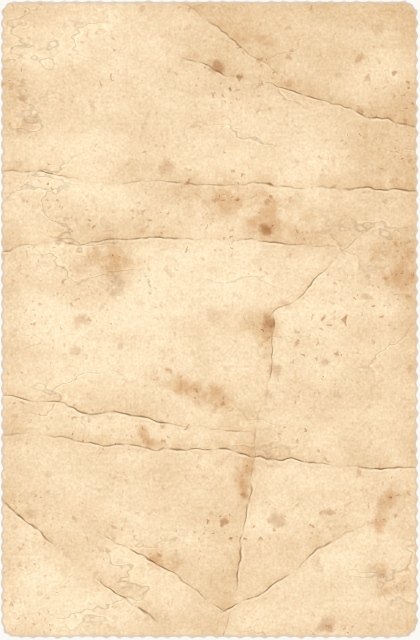
Write a Shadertoy shader that draws this texture.

```glsl
vec2 hash2(vec2 p) {
    vec3 q = fract(vec3(p.xyx) * vec3(0.1031, 0.1030, 0.0973));
    q += dot(q, q.yzx + 33.33);
    return fract((q.xx + q.yz) * q.zy);
}

float gradientNoise(vec2 p) {
    vec2 i = floor(p), f = p - i;
    vec2 u = f * f * f * (f * (f * 6.0 - 15.0) + 10.0);
    vec2 e = vec2(0.0, 1.0);
    float a = dot(hash2(i) * 2.0 - 1.0, f);
    float b = dot(hash2(i + e.yx) * 2.0 - 1.0, f - e.yx);
    float c = dot(hash2(i + e.xy) * 2.0 - 1.0, f - e.xy);
    float d = dot(hash2(i + e.yy) * 2.0 - 1.0, f - e.yy);
    return mix(mix(a, b, u.x), mix(c, d, u.x), u.y);
}

float fbm(vec2 p) {
    float sum = 0.0, amp = 1.0;
    for (int i = 0; i < 5; i++) {
        sum += amp * gradientNoise(p);
        p = mat2(1.6, 1.2, -1.2, 1.6) * p + 17.3;
        amp *= 0.55;
    }
    return sum;
}

// Fold lines as start and end points
const vec4 folds[12] = vec4[12](
    vec4(0.28, 1.00, 0.44, 0.88), vec4(0.27, 0.91, 0.70, 0.79),
    vec4(-0.03, 0.73, 0.68, 0.70), vec4(-0.03, 0.615, 0.19, 0.63),
    vec4(0.15, 0.632, 0.54, 0.612), vec4(0.59, 0.65, 0.42, 0.50),
    vec4(0.435, 0.53, 0.345, -0.03), vec4(-0.03, 0.325, 0.68, 0.265),
    vec4(-0.02, 0.24, 0.25, 0.02), vec4(0.15, 0.18, 0.36, 0.04),
    vec4(0.58, 0.18, 0.34, 0.04), vec4(-0.03, 0.385, 0.40, 0.32));

// Broad stains as centre and radii
const vec4 stains[11] = vec4[11](
    vec4(0.39, 0.675, 0.13, 0.038), vec4(0.41, 0.490, 0.03, 0.027),
    vec4(0.38, 0.255, 0.012, 0.035), vec4(0.26, 0.125, 0.028, 0.018),
    vec4(0.31, 0.390, 0.085, 0.020), vec4(0.17, 0.590, 0.05, 0.040),
    vec4(0.60, 0.200, 0.011, 0.055), vec4(0.605, 0.095, 0.025, 0.018),
    vec4(0.63, 0.585, 0.045, 0.050), vec4(0.23, 0.320, 0.025, 0.010),
    vec4(0.42, 0.940, 0.018, 0.010));

// Shading of all folds: x is the dark line, y the lit rim, z the soft shade
vec3 foldShading(vec2 p, float pixel) {
    vec3 shade = vec3(0.0);
    float wobble = 0.016 * gradientNoise(p * 9.0) + 0.009 * gradientNoise(p * 27.0)
                 + 0.003 * gradientNoise(p * 80.0);
    for (int i = 0; i < 12; i++) {
        vec2 a = folds[i].xy, along = folds[i].zw - a;
        float t = dot(p - a, along) / dot(along, along);
        vec2 across = normalize(vec2(-along.y, along.x));
        across *= across.y < 0.0 ? -1.0 : 1.0;
        float d = dot(p - a, across) + wobble;
        float ends = smoothstep(0.0, 0.08, t) * smoothstep(1.0, 0.92, t);
        float seed = float(i) * 7.1;
        float wear = smoothstep(-0.4, 0.4, gradientNoise(p * 13.0 + seed))
                   * smoothstep(-0.5, 0.3, gradientNoise(p * 60.0 + seed));
        float width = 0.0007 + pixel;
        shade.x += ends * wear * smoothstep(width, 0.0, abs(d));
        shade.y += ends * wear * smoothstep(width * 1.5, 0.0, abs(d + 0.003));
        shade.z += ends * exp(-abs(d) * (d > 0.0 ? 32.0 : 200.0)) * (0.3 + 0.7 * wear);
    }
    return min(shade, 1.0);
}

float broadStains(vec2 p) {
    float sum = 0.0;
    vec2 warped = p + 0.022 * vec2(fbm(p * 18.0), fbm(p * 18.0 + 40.0));
    for (int i = 0; i < 11; i++) {
        vec2 q = mat2(0.95, 0.31, -0.31, 0.95) * (warped - stains[i].xy);
        sum += smoothstep(1.4, 0.3, length(q / stains[i].zw));
    }
    return min(sum, 1.0) * smoothstep(-0.7, 0.6, fbm(p * 30.0));
}

// Rust spots in cells of four sizes
float rustSpots(vec2 p, float pixel) {
    float sum = 0.0, cells = 13.0;
    vec2 warped = p + 0.010 * vec2(fbm(p * 45.0), fbm(p * 45.0 + 9.0));
    for (int i = 0; i < 4; i++) {
        vec2 q = warped * cells + float(i) * 5.7;
        vec2 rnd = hash2(floor(q) + 3.0), centre = 0.3 + 0.4 * hash2(floor(q) + 71.0);
        float radius = mix(0.07, 0.2, rnd.y);
        float spot = smoothstep(radius + pixel * cells, radius * 0.4, length(fract(q) - centre));
        sum += spot * step(rnd.x, 0.22) * mix(0.2, 1.0, fract(rnd.y * 7.0));
        cells *= 2.0;
    }
    return min(sum, 1.0);
}

void mainImage(out vec4 fragColor, in vec2 fragCoord) {
    float pixel = 1.0 / iResolution.y;
    vec2 p = fragCoord * pixel;
    vec2 middle = vec2(0.5 * iResolution.x * pixel, 0.5);

    // Rounded sheet with a deckled outline
    vec2 box = abs(p - middle - vec2(-0.001, 0.001)) - middle + 0.026;
    float edge = length(max(box, 0.0)) + min(max(box.x, box.y), 0.0) - 0.021;
    edge += 0.0016 * sin(p.x * 330.0) * sin(p.y * 330.0 + 1.0) + 0.002 * gradientNoise(p * 50.0);

    // Mottled paper, darker to the rim, top and right
    float tone = 0.12 + 0.5 * fbm(p * vec2(4.0, 6.5)) + 0.4 * fbm(p * vec2(11.0, 17.0) + 5.0);
    tone += 0.25 * smoothstep(-0.05, 0.0, edge) + 0.17 * smoothstep(0.65, 1.0, p.y);
    tone += 0.2 * smoothstep(0.38, 0.66, p.x);
    vec3 color = mix(vec3(0.995, 0.908, 0.768), vec3(0.885, 0.74, 0.565), clamp(tone, -0.05, 1.0));
    float grain = 0.07 * gradientNoise(p * 235.0) + 0.045 * gradientNoise(p * 120.0 + 8.0);
    color += grain * vec3(0.75, 1.0, 1.2);

    // Stains and clustered rust
    float stain = broadStains(p);
    float cluster = smoothstep(-0.1, 0.5, fbm(p * 7.0 + 23.0));
    float rust = rustSpots(p, pixel) * min(0.22 + 0.6 * cluster + 0.6 * stain, 1.0);
    color *= mix(vec3(1.0), vec3(0.89, 0.80, 0.71), stain);
    color *= mix(vec3(1.0), vec3(0.77, 0.64, 0.54), rust);

    // Folds and faint wrinkles, dark on one side and lit on the other
    vec3 fold = foldShading(p, pixel);
    float wrinkle = fbm(p * vec2(5.0, 9.0) + 60.0);
    float patches = smoothstep(-0.05, 0.35, gradientNoise(p * 6.0 + 31.0));
    color *= 1.0 - 0.10 * patches * smoothstep(0.03, 0.0, abs(wrinkle));
    color *= 1.0 + 0.05 * patches * smoothstep(0.03, 0.0, abs(wrinkle - 0.05));
    color *= mix(vec3(1.0), vec3(0.94, 0.89, 0.83), fold.z);
    color = mix(color, vec3(1.0, 0.95, 0.84), 0.75 * fold.y);
    color *= mix(vec3(1.0), vec3(0.68, 0.62, 0.56), fold.x);

    // Worn rim and white backing with a faint shadow
    color = mix(color, vec3(0.87, 0.79, 0.69), 0.6 * smoothstep(-0.004, 0.0, edge));
    vec3 backing = mix(vec3(0.85, 0.81, 0.76), vec3(0.985, 0.975, 0.955), smoothstep(0.0, 0.003, edge));
    color = mix(color, backing, smoothstep(-pixel, pixel, edge));
    fragColor = vec4(clamp(color, 0.0, 1.0), 1.0);
}
```
